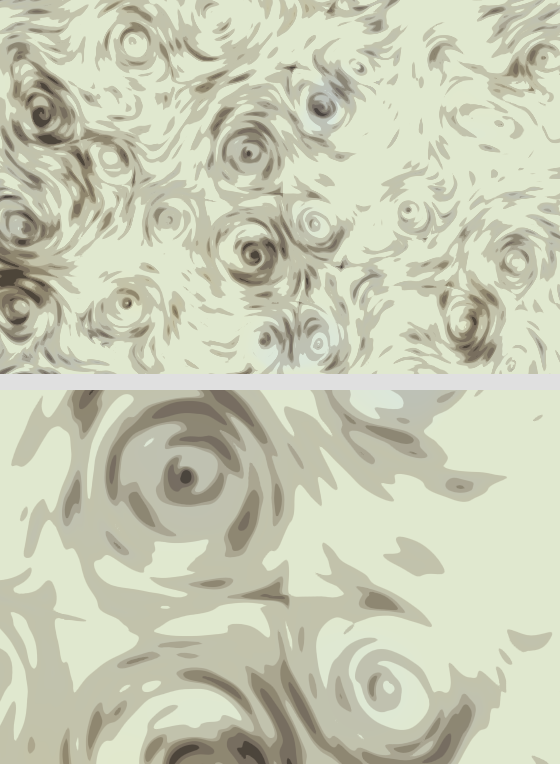
Top, the full canvas; bottom, a detail of the centre.
Reproduce this texture procedurally as a Shadertoy shader.

```glsl
// Pale curly fleece: a drifting flow field with scattered curls combs noise
// into tapered strands, which are shaded darker inside the curls and then
// cut into a few flat tones.

const float CURL_CELL = 0.27;    // spacing of the curls, in canvas heights
const float STRAND_STEP = 0.005; // distance between samples along a strand
const int STRAND_STEPS = 8;      // samples in each direction
const float STRAND_SPREAD = 0.092;

float hash(vec2 p) {
    vec3 q = fract(vec3(p.xyx) * 0.1031);
    q += dot(q, q.yzx + 33.33);
    return fract((q.x + q.y) * q.z);
}

float noise(vec2 p) {
    vec2 i = floor(p);
    vec2 f = fract(p);
    f = f * f * (3.0 - 2.0 * f);
    float bottom = mix(hash(i), hash(i + vec2(1, 0)), f.x);
    float top = mix(hash(i + vec2(0, 1)), hash(i + vec2(1, 1)), f.x);
    return mix(bottom, top, f.y);
}

// Scattered curls: xy is the swirling velocity, z the depth of the curl core.
vec3 curls(vec2 p, float cellSize) {
    vec2 home = floor(p / cellSize);
    vec3 sum = vec3(0.0);
    for (int y = -1; y <= 1; y++) {
        for (int x = -1; x <= 1; x++) {
            vec2 cell = home + vec2(x, y);
            float a = hash(cell + 17.3);
            float b = hash(cell + 71.9);
            float c = hash(cell + 39.1);
            vec2 centre = (cell + 0.5 + 0.75 * (vec2(a, b) - 0.5)) * cellSize;
            float radius = mix(0.07, 0.13, c);
            vec2 d = (p - centre) / radius;
            float fall = exp(-dot(d, d));
            float spin = (fract(a * 7.0 + b * 5.0) < 0.6 ? -1.0 : 1.0) * mix(3.5, 6.0, b);
            sum.xy += spin * vec2(-d.y, d.x) * fall;
            sum.z += fall * mix(0.2, 1.0, fract(c * 9.0 + a));
        }
    }
    return sum;
}

// Direction of the strands; shorter where the flow stalls inside a curl.
vec2 combDirection(vec2 p) {
    vec3 curl = curls(p, CURL_CELL);
    float angle = 0.4 + 2.4 * (noise(p * 2.6 + 5.0) - 0.5);
    vec2 drift = vec2(cos(angle), sin(angle));
    vec2 flow = drift * (1.0 - 0.8 * min(curl.z, 1.0)) + curl.xy;
    return flow / (length(flow) + 0.25);
}

// Fine hairs over broader locks.
float fibre(vec2 p) {
    return 0.6 * noise(p * 95.0 + 11.0) + 0.4 * noise(p * 38.0 + 47.0);
}

// Averages the fibre noise along the flow, both ways from p.
float combedFibre(vec2 p) {
    float sum = fibre(p);
    float total = 1.0;
    for (int side = -1; side <= 1; side += 2) {
        vec2 q = p;
        for (int i = 1; i <= STRAND_STEPS; i++) {
            q += float(side) * STRAND_STEP * combDirection(q);
            float weight = 1.0 - float(i) / float(STRAND_STEPS + 1);
            sum += weight * fibre(q);
            total += weight;
        }
    }
    return sum / total;
}

// Paints a flat tone wherever the depth passes a threshold.
vec3 layer(vec3 under, vec3 tone, float depth, float threshold, float blur) {
    return mix(under, tone, smoothstep(threshold - blur, threshold + blur, depth));
}

void mainImage(out vec4 fragColor, in vec2 fragCoord) {
    vec2 p = fragCoord / iResolution.y + 3.0;

    // Depth of shade: strands, curl cores and broad uneven shadow
    vec2 ragged = vec2(noise(p * 14.0), noise(p * 14.0 + 31.0)) - 0.5;
    float core = curls(p + 0.06 * ragged, CURL_CELL).z;
    float strands = (0.5 - combedFibre(p)) / STRAND_SPREAD;
    float shadow = 2.2 * (noise(p * 5.5 + 23.0) - 0.5);
    float depth = strands + 2.4 * core - 0.65 + shadow;

    // Flat tones from light wool to the darkest gaps
    float blur = clamp(0.6 * fwidth(depth), 0.01, 0.3);
    vec3 color = vec3(0.88, 0.91, 0.81);
    color = layer(color, vec3(0.76, 0.76, 0.67), depth, 0.20, blur);
    color = layer(color, vec3(0.67, 0.65, 0.56), depth, 1.55, blur);
    color = layer(color, vec3(0.56, 0.53, 0.44), depth, 1.90, blur);
    color = layer(color, vec3(0.47, 0.43, 0.37), depth, 2.65, blur);
    color = layer(color, vec3(0.30, 0.27, 0.23), depth, 3.40, blur);

    // Ochre and blue-grey tints, mostly inside the curls
    float warmth = 2.0 * noise(p * 4.0 + 61.0) - 1.0;
    float tintAmount = max(smoothstep(0.45, 0.9, core), 0.6 * smoothstep(0.2, 2.0, depth));
    color *= 1.0 + warmth * tintAmount * vec3(0.05, 0.01, -0.12);

    fragColor = vec4(color, 1.0);
}
```
